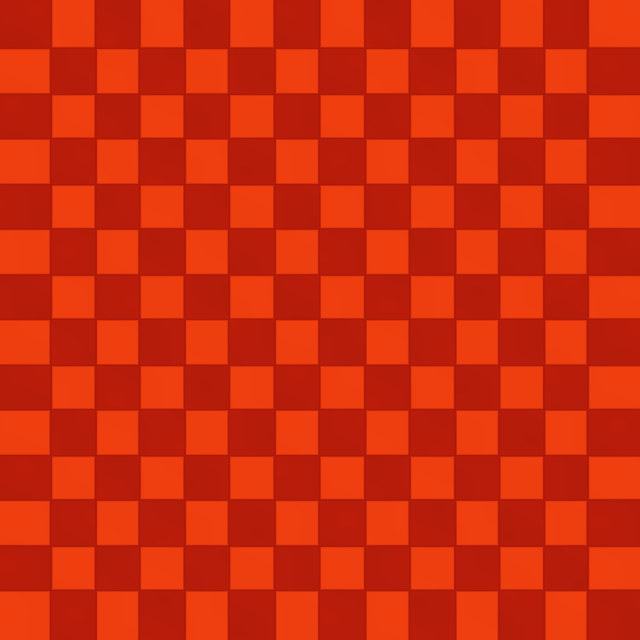
A WebGL 2 fragment shader for this pattern:

```glsl
#version 300 es
precision highp float;
// Checkerboard of 14 by 14 red and orange cells with fine dark seams and a faint tonal drift.

uniform vec2 u_resolution;
out vec4 outColor;

const vec3 DARK_RED = vec3(0.72, 0.11, 0.04);
const vec3 ORANGE = vec3(0.935, 0.243, 0.06);
const vec3 RIM = vec3(0.83, 0.18, 0.05);
const vec3 SEAM = vec3(0.63, 0.08, 0.03);

const int CELLS = 14;
const vec2 FIRST_EDGE = vec2(0.0801, 0.0760);  // outer cells are wider
const vec2 PITCH = vec2(0.0699, 0.0706);
const vec2 STAGGER = vec2(0.0005, 0.0007);     // alternating edge offset
const vec2 BEND = vec2(0.0016, 0.0);           // slow drift of the edges
const vec2 INSET = vec2(0.0017, 0.0012);       // orange cells sit inside the grid
const float RIM_WIDTH = 0.0011;
const float SEAM_WIDTH = 0.0009;
const float SEAM_STRENGTH = 0.5;
const float TONE_DARK = 0.018;
const float TONE_LIGHT = 0.006;
const float TAU = 6.28318;

// Position of grid edge k on both axes
vec2 gridEdge(int k) {
    float n = float(k - 1);
    float side = (k % 2 == 0) ? 1.0 : -1.0;
    return FIRST_EDGE + PITCH * n + STAGGER * side
         - BEND * sin(TAU * n / float(CELLS - 2));
}

// Layered sines with a phase that changes from cell to cell
float tone(vec2 p, vec2 cell) {
    float phase = dot(cell, vec2(1.7, 2.9));
    return 0.6 * sin(dot(p, vec2(38.0, -31.0)) + phase)
         + 0.4 * sin(dot(p, vec2(17.0, 53.0)) - 1.3 * phase);
}

float minAxis(vec2 v) {
    return min(v.x, v.y);
}

void main() {
    vec2 p = gl_FragCoord.xy / u_resolution;
    p.y = 1.0 - p.y;  // rows are counted from the top
    float aa = 0.6 / min(u_resolution.x, u_resolution.y);

    // Find the cell and its bounds; the outer cells run off the canvas
    vec2 cell = vec2(0.0);
    vec2 low = vec2(-1.0);
    vec2 high = vec2(2.0);
    for (int k = 1; k < CELLS; k++) {
        vec2 edge = gridEdge(k);
        vec2 passed = step(edge, p);
        cell += passed;
        low = mix(low, edge, passed);
        high = min(high, mix(edge, vec2(2.0), passed));
    }
    vec2 toEdge = min(p - low, high - p);
    float isOrange = mod(cell.x + cell.y, 2.0);
    float drift = tone(p, cell);

    // Red ground with seams along the grid
    vec3 color = DARK_RED * (1.0 + TONE_DARK * drift);
    float seam = 1.0 - smoothstep(SEAM_WIDTH - aa, SEAM_WIDTH + aa, minAxis(toEdge));
    color = mix(color, SEAM, SEAM_STRENGTH * seam);

    // Orange cells with a deeper rim
    float inside = minAxis(toEdge - INSET);
    vec3 fill = ORANGE * (1.0 + TONE_LIGHT * drift);
    fill = mix(RIM, fill, smoothstep(0.0, RIM_WIDTH + aa, inside));
    color = mix(color, fill, isOrange * smoothstep(-aa, aa, inside));

    outColor = vec4(color, 1.0);
}
```
